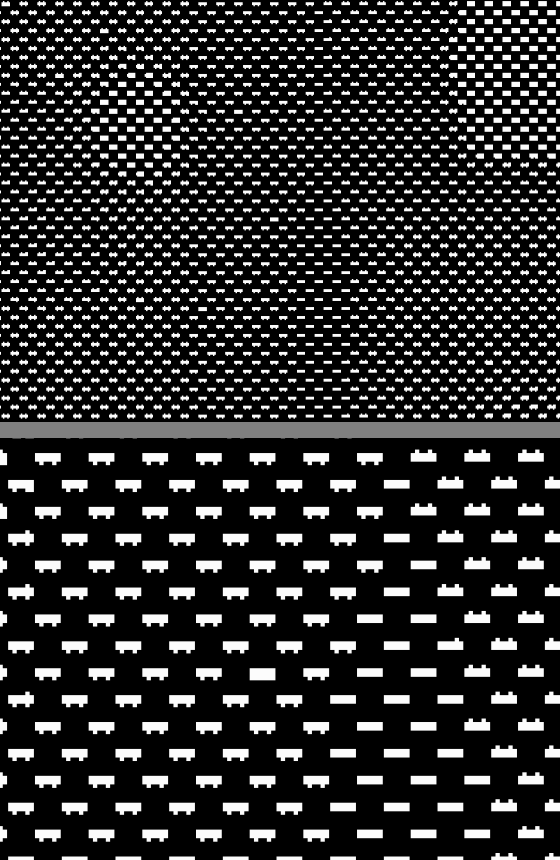
Top: the whole. Bottom: its middle third, enlarged.
This pattern is drawn by a Shadertoy shader. Its source:

```glsl
// Staggered white dashes on black, each a bar with small teeth above and below.
// Two slow fields set how many teeth each dash grows, so broad soft regions
// appear: bare bars, bumps, legs, dumbbells and full blocks.

const vec2 GRID = vec2(62.6, 47.07);     // half-pitch columns and rows
const vec2 GRID_SHIFT = vec2(-0.15, 0.09);
const float DASH_WIDTH = 0.96;           // sizes in cells
const float BAR_HALF = 0.16;
const float TOOTH_HEIGHT = 0.13;
const int TEETH = 6;

// Fill level at which each tooth appears, left to right
const float TOOTH_LEVEL[6] = float[6](0.88, 0.35, 0.72, 0.80, 0.25, 0.66);

float hash(vec2 p) {
    vec3 q = fract(vec3(p.xyx) * 0.1031);
    q += dot(q, q.yzx + 33.33);
    return fract((q.x + q.y) * q.z);
}

float band(float x, float lo, float hi, float soft) {
    return smoothstep(lo - soft, lo + soft, x)
         * (1.0 - smoothstep(hi - soft, hi + soft, x));
}

float blob(vec2 p, vec2 centre, vec2 radius) {
    vec2 d = (p - centre) / radius;
    return exp(-dot(d, d));
}

// Linear pixel coverage of the interval lo..hi
float cover(float x, float lo, float hi, float px) {
    float a = max(lo, x - 0.5 * px);
    float b = min(hi, x + 0.5 * px);
    return max(b - a, 0.0) / px;
}

// Solid corner at the upper right, with a slanted left border
float solidCorner(vec2 uv) {
    float border = 0.79 + 0.15 * abs(uv.y - 0.85);
    return smoothstep(border - 0.04, border + 0.04, uv.x)
         * smoothstep(0.55, 0.66, uv.y);
}

float solidPatch(vec2 uv) {
    return min(1.4 * blob(uv, vec2(0.24, 0.71), vec2(0.09, 0.13)), 1.0);
}

// Amount of teeth above the bar
float topFill(vec2 uv) {
    float rightEdge = mix(0.615, 0.58, smoothstep(0.40, 0.65, uv.y));
    float fill = mix(0.55, 0.64, band(uv.y, 0.30, 0.78, 0.06));
    fill = mix(fill, 0.45, smoothstep(0.55, 0.65, uv.x));
    fill = mix(fill, 1.0, solidPatch(uv));
    fill = mix(fill, 0.0, band(uv.x, 0.34, rightEdge, 0.03));
    fill = mix(fill, 0.8, smoothstep(0.75, 0.9, uv.x) * (1.0 - smoothstep(0.05, 0.18, uv.y)));
    return mix(fill, 1.0, solidCorner(uv));
}

// Amount of teeth below the bar
float bottomFill(vec2 uv) {
    float rightEdge = mix(0.53, 0.565, smoothstep(0.40, 0.65, uv.y));
    float bareLeft = band(uv.y, 0.28, 0.80, 0.07)
                   * (1.0 - smoothstep(0.12, 0.25, uv.x));
    float fill = mix(0.54, 0.08, bareLeft);
    fill = mix(fill, 1.0, solidPatch(uv));
    fill *= 1.0 - smoothstep(rightEdge - 0.02, rightEdge + 0.02, uv.x);
    float lowerRight = smoothstep(0.64, 0.74, uv.x)
                     * (1.0 - smoothstep(0.46, 0.54, uv.y));
    fill = mix(fill, 0.42, lowerRight);
    return mix(fill, 1.0, solidCorner(uv));
}

// Bar with a comb of teeth on both long sides; p.y points down
float dash(vec2 p, float top, float bottom, vec2 px) {
    float toothWidth = DASH_WIDTH / float(TEETH);
    float ink = 0.0;
    for (int i = 0; i < TEETH; i++) {
        float left = float(i) * toothWidth - 0.5 * DASH_WIDTH;
        float up = BAR_HALF + TOOTH_HEIGHT * step(TOOTH_LEVEL[i], top);
        float down = BAR_HALF + TOOTH_HEIGHT * step(TOOTH_LEVEL[i], bottom);
        ink += cover(p.x, left, left + toothWidth, px.x)
             * cover(p.y, -up, down, px.y);
    }
    return ink;
}

void mainImage(out vec4 fragColor, in vec2 fragCoord) {
    vec2 uv = fragCoord / iResolution.xy;
    vec2 px = GRID / iResolution.xy;

    // Checkered cells, counted from the upper left
    vec2 q = vec2(uv.x, 1.0 - uv.y) * GRID + GRID_SHIFT;
    vec2 cell = floor(q);
    float used = 1.0 - mod(cell.x + cell.y, 2.0);

    // Fields are sampled once per cell, with slight and rare irregularities
    vec2 centre = (cell + 0.5 - GRID_SHIFT) / GRID;
    centre.y = 1.0 - centre.y;
    float jitter = 0.14 * (hash(cell + 3.0) - 0.5);
    float flaw = 0.4 * step(0.988, hash(cell + 71.0));
    float top = topFill(centre) + jitter;
    float bottom = bottomFill(centre) - jitter + flaw;

    float ink = used * dash(q - cell - 0.5, top, bottom, px);
    fragColor = vec4(vec3(0.99 * min(ink, 1.0)), 1.0);
}
```
